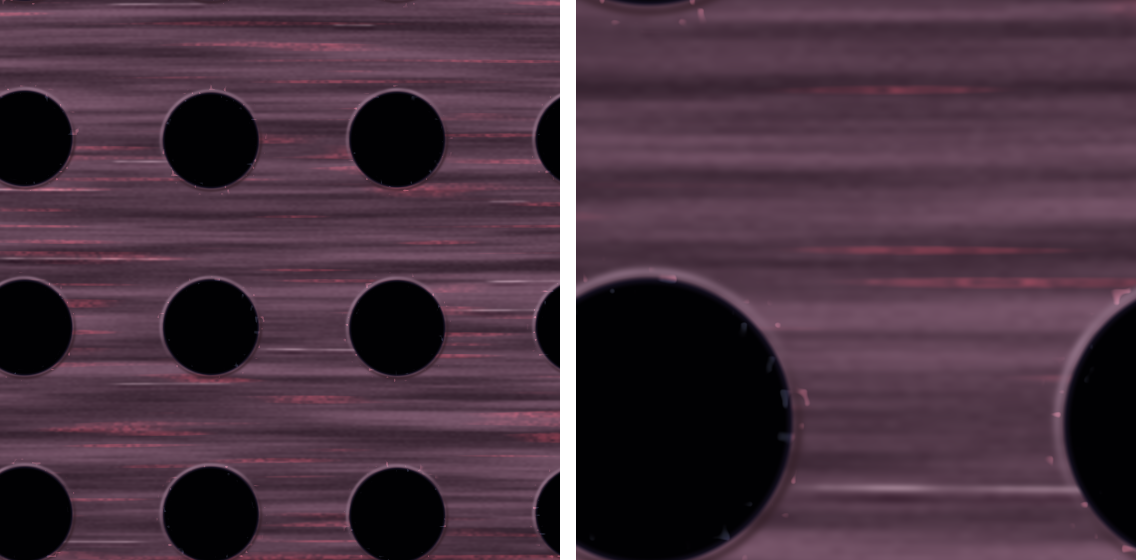
Left, the full canvas; right, a detail of the centre.
Give the GLSL for this pattern, as a three.js fragment shader.

```glsl
varying vec2 vUv;

float hash(vec2 p) {
  p = fract(p * vec2(0.1731, 0.3197));
  p += dot(p, p.yx + 19.37);
  return fract((p.x + p.y) * p.x * 7.13);
}

// Value noise along one row, shifted so that streak ends do not line up
float rowNoise(float x, float row) {
  x += 37.0 * hash(vec2(row, 5.3));
  float i = floor(x);
  return mix(hash(vec2(i, row)), hash(vec2(i + 1.0, row)), smoothstep(0.0, 1.0, x - i));
}

float streaks(vec2 p, vec2 frequency) {
  p *= frequency;
  float row = floor(p.y);
  return mix(rowNoise(p.x, row), rowNoise(p.x, row + 1.0), smoothstep(0.0, 1.0, p.y - row));
}

vec3 brushedMetal(vec2 p) {
  p.y += 0.0015 * sin(p.x * 5.0 + p.y * 9.0);
  float tone = 0.45 * streaks(p, vec2(1.8, 44.0))
             + 0.37 * streaks(p + 3.1, vec2(3.0, 92.0))
             + 0.18 * streaks(p + 7.7, vec2(9.0, 190.0));
  vec3 metal = mix(vec3(0.22, 0.145, 0.195), vec3(0.47, 0.335, 0.415), smoothstep(0.1, 0.9, tone));

  // Broken reddish hairlines
  float grain = streaks(p + 1.9, vec2(130.0, 210.0));
  float red = smoothstep(0.66, 0.95, streaks(p + 5.3, vec2(4.5, 105.0)));
  metal += vec3(0.19, 0.04, 0.05) * red * (0.35 + 0.9 * grain);
  metal += 0.025 * (grain - 0.5);

  // Pale scratches, each with a dark groove below
  for (int i = 0; i < 14; i++) {
    float id = float(i) + 1.0;
    vec2 center = vec2(hash(vec2(id, 2.7)), hash(vec2(id, 8.1)));
    float halfLength = mix(0.03, 0.2, pow(hash(vec2(id, 4.9)), 2.0));
    vec2 q = p - center;
    float along = 1.0 - smoothstep(halfLength * 0.6, halfLength, abs(q.x));
    float strength = along * mix(0.3, 1.0, rowNoise(q.x * 28.0, id));
    metal += vec3(0.25, 0.24, 0.24) * strength * exp(-pow(q.y / 0.0024, 2.0));
    metal -= 0.07 * strength * exp(-pow((q.y + 0.006) / 0.0035, 2.0));
  }
  return metal;
}

void main() {
  vec3 color = brushedMetal(vUv);

  // Grid of punched holes, slightly uneven in height
  vec2 pitch = vec2(0.3327, 0.335);
  vec2 p = vUv - vec2(0.044, 0.081);
  vec2 cell = floor(p / pitch + 0.5);
  vec2 q = p - cell * pitch;
  q.y -= 0.004 * (hash(cell + 11.0) - 0.5);
  float d = length(q) - 0.0855;
  float facing = dot(q / max(length(q), 0.001), normalize(vec2(-0.5, 0.85)));

  // Worn rim: bright at upper left, shaded at lower right
  float wear = 0.7 + 0.5 * streaks(vUv, vec2(50.0));
  float rim = exp(-pow((d - 0.004) / 0.0032, 2.0));
  color = mix(color, vec3(0.57, 0.45, 0.53), 0.75 * rim * wear * smoothstep(-0.4, 0.9, facing));
  color = mix(color, vec3(0.2, 0.12, 0.15), 0.6 * rim * smoothstep(0.2, -0.8, facing));
  float chips = smoothstep(0.82, 0.98, streaks(vUv + 2.3, vec2(150.0)));
  color += vec3(0.25, 0.13, 0.15) * chips * smoothstep(0.018, 0.006, d);

  // Dark interior with a faint bluish inner wall and specks
  vec3 hole = vec3(0.005, 0.003, 0.012);
  hole += vec3(0.07, 0.055, 0.11) * smoothstep(-0.005, 0.0, d);
  hole += vec3(0.12, 0.13, 0.17) * chips * smoothstep(-0.012, -0.004, d);
  float edge = max(fwidth(d), 0.0018);
  color = mix(hole, color, smoothstep(-edge, edge, d));

  gl_FragColor = vec4(color, 1.0);
}
```
